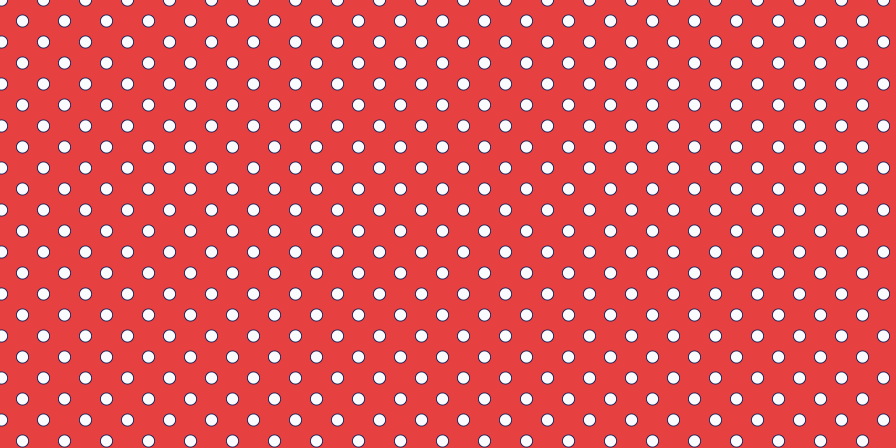
A WebGL 1 fragment shader for this pattern:

```glsl
precision highp float;
// Staggered polka dots: white discs with a thin navy rim on flat red.
// Two square lattices, half a cell apart, share one distance function;
// disc and rim are layered by their antialiased coverage.

uniform vec2 u_resolution;

// Distance to the nearest lattice point, in cell units
float latticeDistance(vec2 cell) {
  return length(fract(cell + 0.5) - 0.5);
}

// Share of a pixel covered by a disc of the given radius
float discCoverage(float dist, float radius, float pixel) {
  return clamp(0.5 + (radius - dist) / pixel, 0.0, 1.0);
}

void main() {
  // Cell units measured from the top left, 32/3 cells per canvas height
  float cellsPerHeight = 32.0 / 3.0;
  float pixel = cellsPerHeight / u_resolution.y;
  vec2 fromTop = vec2(gl_FragCoord.x, u_resolution.y - gl_FragCoord.y);
  vec2 cell = fromTop * pixel - vec2(0.036, 0.0);

  // Straight and half-shifted lattices form the stagger
  float dist = min(latticeDistance(cell), latticeDistance(cell + 0.5));

  vec3 red = vec3(0.90, 0.25, 0.25);
  vec3 navy = vec3(0.08, 0.12, 0.34);
  vec3 white = vec3(0.975, 0.985, 0.995);

  // Rim disc first, then the smaller white disc on top
  vec3 color = mix(red, navy, discCoverage(dist, 0.155, pixel));
  color = mix(color, white, discCoverage(dist, 0.134, pixel));

  gl_FragColor = vec4(color, 1.0);
}
```
